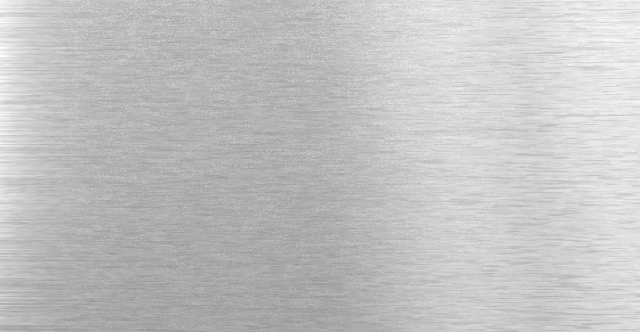
A Shadertoy shader for this texture:

```glsl
// Brushed metal sheet: a soft grey sheen of gradients, bright towards both sides,
// covered with hair-thin horizontal dashes (row noise stretched along x) and
// a dust of tiny pale grains taken from cellular noise.

#define BASE_GREY      0.682
#define VERTICAL_FADE  0.080
#define LEFT_GLOW      0.22
#define RIGHT_GLOW     0.155
#define SHORT_STREAKS  0.050
#define LONG_STREAKS   0.030
#define EDGE_STREAKS   0.130
#define DARK_SCRATCHES 0.065
#define GRAIN_LIGHT    0.070
#define GRAIN_SHARE    0.38
#define ROWS           250.0

float hash(vec2 p) {
    vec3 q = fract(vec3(p.xyx) * 0.1031);
    q += dot(q, q.yzx + 33.33);
    return fract((q.x + q.y) * q.z);
}

// Value noise along one row; every row starts at its own offset
float rowNoise(float x, float row, float seed) {
    x += 40.0 * hash(vec2(row, seed));
    float cell = floor(x);
    float t = smoothstep(0.2, 0.8, x - cell);
    vec2 id = vec2(cell + 71.0 * seed, row + 13.0 * seed);
    return mix(hash(id), hash(id + vec2(1.0, 0.0)), t);
}

// Streaks of a given length, with narrow soft borders between rows
float streaks(vec2 p, float rows, float len, float seed) {
    float y = p.y * rows;
    float row = floor(y);
    float t = smoothstep(0.25, 0.75, y - row);
    float x = p.x / len;
    return mix(rowNoise(x, row, seed), rowNoise(x, row + 1.0, seed), t);
}

// Pale grains: nearest lit point in a jittered grid
float grains(vec2 p) {
    p *= vec2(0.8, 1.0) * ROWS;
    vec2 cell = floor(p);
    float nearest = 1.0;
    for (int j = -1; j <= 1; j++) {
        for (int i = -1; i <= 1; i++) {
            vec2 id = cell + vec2(i, j);
            vec2 jitter = vec2(hash(id + 17.0), hash(id + 59.0));
            float lit = step(hash(id + 101.0), GRAIN_SHARE);
            float d = length(id + jitter - p);
            nearest = min(nearest, mix(1.0, d, lit));
        }
    }
    return 1.0 - smoothstep(0.25, 0.75, nearest);
}

// Broad reflection across the sheet
float sheen(vec2 uv) {
    float x = uv.x + 0.05 * (uv.y - 0.5);
    float grey = BASE_GREY + VERTICAL_FADE * (uv.y - 0.5);
    grey += LEFT_GLOW * exp(-uv.x / 0.065) * mix(0.45, 1.0, smoothstep(0.0, 0.6, uv.y));
    grey += RIGHT_GLOW * smoothstep(0.47, 0.73, x);
    grey -= 0.02 * exp(-pow((x - 0.83) / 0.06, 2.0));
    grey += 0.05 * smoothstep(0.82, 0.98, x);
    return grey;
}

void mainImage(out vec4 fragColor, in vec2 fragCoord) {
    vec2 uv = fragCoord / iResolution.xy;
    vec2 p = fragCoord / iResolution.y;
    float leftEdge = exp(-uv.x / 0.09);
    float rightSide = smoothstep(0.5, 0.95, uv.x);

    float grey = sheen(uv);

    // Brushing: short dashes everywhere, long lines near the sides
    grey += SHORT_STREAKS * (streaks(p, ROWS, 0.025, 1.0) - 0.5);
    grey += LONG_STREAKS * (streaks(p, ROWS * 0.8, 0.11, 2.0) - 0.5);
    grey += EDGE_STREAKS * (leftEdge + 0.2 * rightSide)
          * (streaks(p, ROWS * 0.9, 0.6, 3.0) - 0.5);

    // Thin separate dark scratches, deeper on the bright side
    float scratch = smoothstep(0.62, 0.9, streaks(p, ROWS, 0.065, 4.0));
    grey -= DARK_SCRATCHES * scratch * (0.45 + 0.55 * rightSide);

    // Grains lie loosely all over, thicker in small ragged patches
    float patches = smoothstep(0.2, 0.8, streaks(p, 70.0, 0.045, 5.0));
    float middle = smoothstep(0.0, 0.15, uv.x) * (1.0 - 0.6 * rightSide);
    float amount = mix(0.45, 1.0, patches) * middle * mix(0.6, 1.0, uv.y);
    grey += GRAIN_LIGHT * grains(p) * amount;

    fragColor = vec4(vec3(clamp(grey, 0.0, 1.0)), 1.0);
}
```
